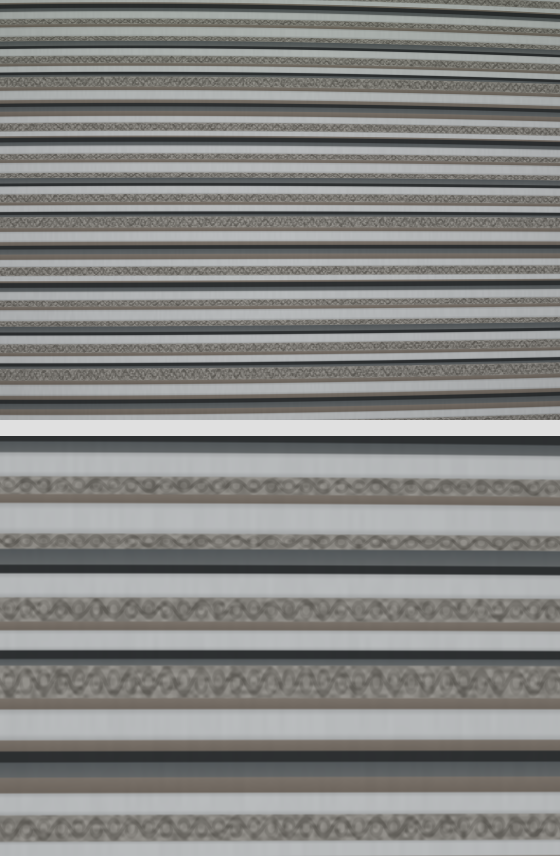
Top: the whole. Bottom: its middle third, enlarged.
This pattern is drawn by a WebGL 2 fragment shader. Its source:

```glsl
#version 300 es
precision highp float;

uniform vec2 u_resolution;
out vec4 outColor;

const float TAU = 6.2831853;
const int BANDS = 26;

// Band kinds
const int PAPER = 0;
const int SCROLL = 1;
const int BROWN = 2;
const int SLATE = 3;
const int BLACK = 4;

// Start of each band within one repeat, from the top down
const float EDGE[BANDS] = float[BANDS](
    0.012, 0.024, 0.056, 0.082, 0.139, 0.181, 0.202, 0.274, 0.310,
    0.347, 0.367, 0.423, 0.479, 0.499, 0.545, 0.565, 0.580, 0.655,
    0.680, 0.750, 0.775, 0.800, 0.834, 0.869, 0.918, 0.977);
const int KIND[BANDS] = int[BANDS](
    BROWN, BLACK, SLATE, PAPER, SCROLL, BROWN, PAPER, SCROLL, SLATE,
    BLACK, PAPER, SCROLL, BROWN, PAPER, BLACK, SLATE, SCROLL, BROWN,
    PAPER, BROWN, BLACK, SLATE, BROWN, PAPER, SCROLL, PAPER);

float hash(vec2 p) {
    return fract(sin(dot(p, vec2(127.1, 311.7))) * 43758.5453);
}

float noise(vec2 p) {
    vec2 cell = floor(p);
    vec2 f = fract(p);
    f = f * f * (3.0 - 2.0 * f);
    float low = mix(hash(cell), hash(cell + vec2(1.0, 0.0)), f.x);
    float high = mix(hash(cell + vec2(0.0, 1.0)), hash(cell + 1.0), f.x);
    return mix(low, high, f.y);
}

// Bends the stripes: bowed and tilted near the top, straighter below
float bend(vec2 p, float aspect) {
    float x = 2.0 * p.x / aspect - 1.0;
    float depth = (p.y - 0.11) / 0.68;
    float tilt = mix(0.0104, -0.0060, depth);
    float bow = mix(0.0095, -0.0026, depth);
    return p.y - tilt * x - bow * x * x;
}

// Repeat count down the sheet; the repeats widen slowly downward
float repeatPhase(float y) {
    const float first = 0.3333;
    const float period = 0.3299;
    const float growth = 0.0139;
    float root = sqrt(max(period * period + 4.0 * growth * (y - first), 0.0));
    return (root - period) / (2.0 * growth);
}

// Small curling vine over a grainy ground; v runs 0 to 1 across the band
vec3 scrollwork(vec2 p, float v, float count) {
    float x = p.x * count;
    float wobble = 0.10 * (noise(p * 90.0) - 0.5);
    float vine = abs(v - 0.5 - 0.30 * sin(TAU * x) + wobble);
    vec2 curl = vec2(fract(2.0 * x) - 0.5, v - 0.5);
    float ring = abs(length(curl) - 0.30);
    float ink = max(1.0 - smoothstep(0.06, 0.22, vine),
                    0.7 * (1.0 - smoothstep(0.04, 0.16, ring)));
    float grain = noise(p * vec2(240.0, 300.0));
    float tone = clamp(0.72 - 0.40 * ink + 0.75 * (grain - 0.5), 0.0, 1.0);
    return mix(vec3(0.36, 0.35, 0.33), vec3(0.56, 0.55, 0.53), tone);
}

vec3 bandColor(int kind, vec2 p, float v) {
    if (kind == SCROLL) return scrollwork(p, v, 36.0);
    if (kind == BROWN) return mix(vec3(0.46, 0.43, 0.40), vec3(0.41, 0.38, 0.35), v);
    if (kind == SLATE) return mix(vec3(0.31, 0.33, 0.34), vec3(0.37, 0.385, 0.39), v);
    if (kind == BLACK) return vec3(0.17, 0.18, 0.185);
    float margin = smoothstep(0.0, 0.25, v) * smoothstep(1.0, 0.75, v);
    return mix(vec3(0.63, 0.64, 0.645), vec3(0.695, 0.705, 0.71), margin);
}

// Lays the bands over one another with soft edges
vec3 stripes(float u, float soft, vec2 p) {
    vec3 color = bandColor(PAPER, p, 0.5);
    for (int i = 0; i < BANDS; i++) {
        float end = i + 1 < BANDS ? EDGE[i + 1] : 1.012;
        float v = clamp((u - EDGE[i]) / (end - EDGE[i]), 0.0, 1.0);
        float cover = smoothstep(EDGE[i] - soft, EDGE[i] + soft, u);
        color = mix(color, bandColor(KIND[i], p, v), cover);
    }
    return color;
}

void main() {
    float aspect = u_resolution.x / u_resolution.y;
    vec2 p = gl_FragCoord.xy / u_resolution.y;
    p.y = 1.0 - p.y;

    float phase = repeatPhase(bend(p, aspect)) + 0.040;
    float soft = clamp(2.2 / u_resolution.y, 0.003, 0.010);
    vec3 color = stripes(fract(phase), soft, p);

    // Paper fibre and uneven light
    float fibre = noise(p * vec2(220.0, 50.0)) - 0.5;
    float cloud = noise(p * 3.0) - 0.5;
    vec2 offset = vec2(p.x / aspect, p.y) - vec2(0.47, 0.52);
    float light = 1.03 - 0.22 * dot(offset, offset);
    color *= light + 0.025 * fibre + 0.02 * cloud;

    // Faint green cast toward the top
    color *= mix(vec3(0.97, 0.99, 0.96), vec3(1.0), smoothstep(0.0, 0.35, p.y));
    outColor = vec4(color, 1.0);
}
```
